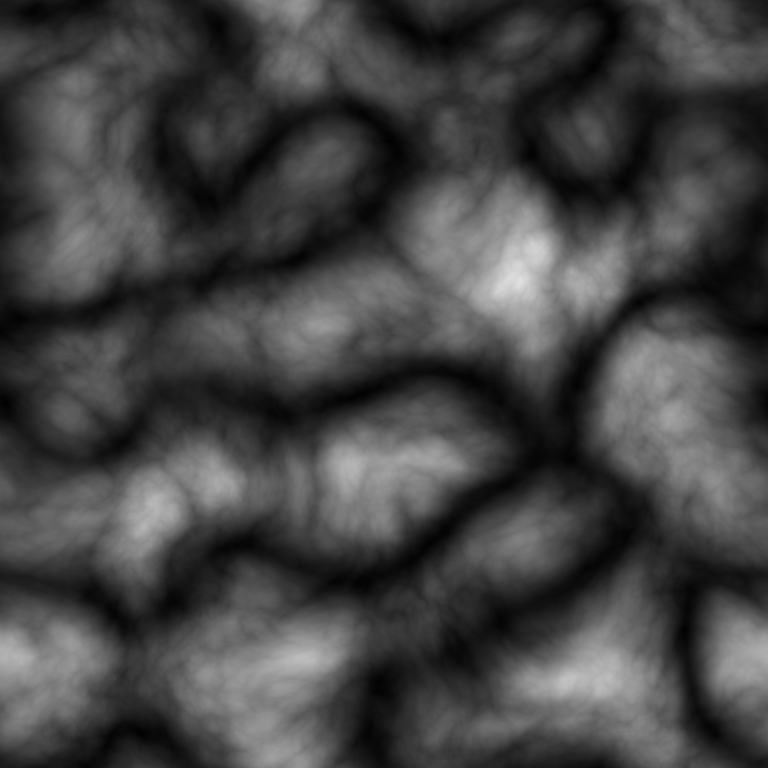
This texture map is drawn by a WebGL 1 fragment shader. Its source:

```glsl
precision highp float;
// Seamless grey billow texture: soft cloudy lumps parted by dark creases.
// Octaves of folded, wrapping gradient noise are summed over a gently
// warped domain; fine wrinkles fade inside the broad creases.

uniform vec2 u_resolution;

const float TAU = 6.2831853;
const float BASE_CELLS = 4.0;    // whole cells across the tile
const float OCTAVE_GAIN = 0.47;
const float CREASE_SOFTNESS = 0.02;
const float WARP_AMOUNT = 0.06;
const float BRIGHTNESS = 1.08;
const float CONTRAST = 1.08;

float hash(vec2 cell, float seed) {
  return fract(sin(dot(cell, vec2(127.1, 311.7)) + seed * 74.7) * 43758.5453);
}

// Contribution of one lattice corner; the cell index wraps at the period.
float cornerSlope(vec2 cell, vec2 offset, float period, float seed) {
  float angle = TAU * hash(mod(cell, period), seed);
  return dot(vec2(cos(angle), sin(angle)), offset);
}

// Gradient noise that repeats after a whole number of cells.
float tiledNoise(vec2 uv, float period, float seed) {
  vec2 p = uv * period;
  vec2 cell = floor(p);
  vec2 f = p - cell;
  vec2 fade = f * f * f * (f * (f * 6.0 - 15.0) + 10.0);
  vec2 right = vec2(1.0, 0.0);
  vec2 up = vec2(0.0, 1.0);
  float a = cornerSlope(cell, f, period, seed);
  float b = cornerSlope(cell + right, f - right, period, seed);
  float c = cornerSlope(cell + up, f - up, period, seed);
  float d = cornerSlope(cell + 1.0, f - 1.0, period, seed);
  return mix(mix(a, b, fade.x), mix(c, d, fade.x), fade.y);
}

// Absolute value with a rounded bottom, so creases stay smooth.
float softFold(float n, float softness) {
  return sqrt(n * n + softness * softness) - softness;
}

vec2 warp(vec2 uv, float period, float amount) {
  return uv + amount * vec2(tiledNoise(uv, period, 21.0),
                            tiledNoise(uv, period, 34.0));
}

float billow(vec2 uv) {
  float total = softFold(tiledNoise(uv, BASE_CELLS, 3.0), CREASE_SOFTNESS);
  float detailWeight = mix(0.5, 1.0, smoothstep(0.0, 0.3, total));
  float amplitude = OCTAVE_GAIN;
  float period = BASE_CELLS * 2.0;
  for (int i = 1; i < 6; i++) {
    // Shift each octave so that lattice points do not line up.
    float octave = float(i);
    vec2 shifted = uv + octave * vec2(0.137, 0.291);
    float n = tiledNoise(shifted, period, 3.0 + octave);
    total += amplitude * detailWeight * softFold(n, CREASE_SOFTNESS);
    amplitude *= OCTAVE_GAIN;
    period *= 2.0;
  }
  return total;
}

void main() {
  vec2 uv = gl_FragCoord.xy / u_resolution;
  float height = billow(warp(uv, BASE_CELLS, WARP_AMOUNT));
  float grey = BRIGHTNESS * pow(height, CONTRAST);
  gl_FragColor = vec4(vec3(clamp(grey, 0.0, 1.0)), 1.0);
}
```
